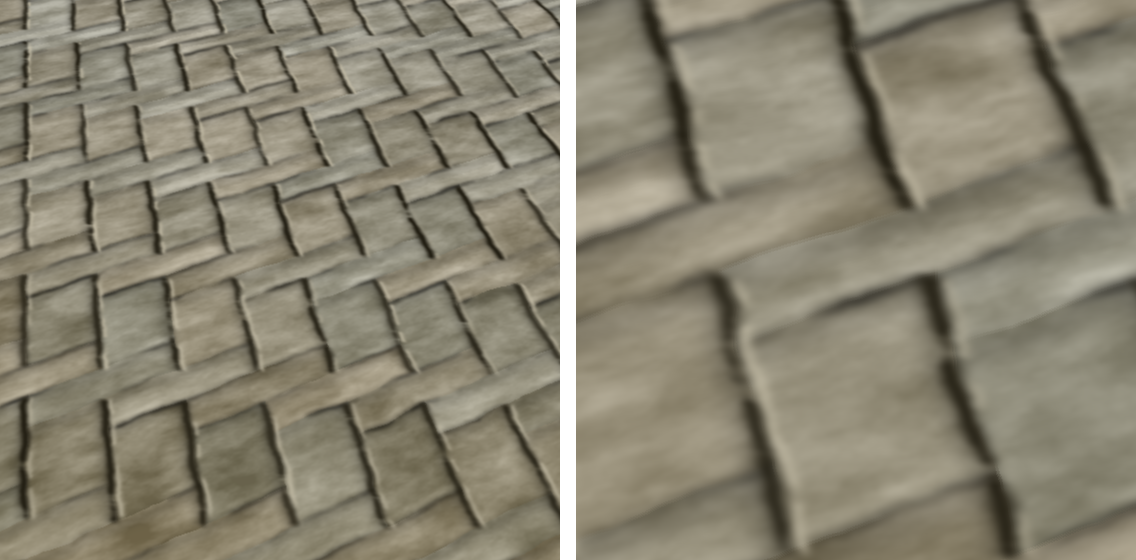
Left, the full canvas; right, a detail of the centre.
A Shadertoy shader for this texture:

```glsl
// Worn stone paving in a sheared herringbone bond, receding in perspective.

float hash(vec2 p) {
    vec3 q = fract(vec3(p.xyx) * 0.1031);
    q += dot(q, q.yzx + 33.33);
    return fract((q.x + q.y) * q.z);
}

float noise(vec2 p) {
    vec2 i = floor(p), f = fract(p);
    f = f * f * (3.0 - 2.0 * f);
    return mix(mix(hash(i), hash(i + vec2(1, 0)), f.x),
               mix(hash(i + vec2(0, 1)), hash(i + vec2(1, 1)), f.x), f.y);
}

float fbm(vec2 p) {
    float sum = 0.0, gain = 0.5;
    for (int i = 0; i < 4; i++) {
        sum += gain * noise(p);
        p = p * 2.0 + 7.3;
        gain *= 0.5;
    }
    return sum / 0.9375;
}

float bump(float x, float width) {
    return exp(-x * x / (width * width));
}

vec3 paving(vec2 p) {
    float depth = 2.0 - p.y;                 // distance below the horizon

    // Ground plane: u counts columns, v counts rows
    float columnWidth = 0.083 * depth;
    float tilted = depth - 0.018 * (p.x - 0.048);
    float rowHeight = tilted * tilted / 11.57;
    float u = (p.x - 0.048) / columnWidth;
    float v = 11.57 / tilted;
    vec2 ground = vec2(u, v) + 40.0;
    u += 0.10 * (fbm(ground * vec2(2.0, 6.0)) - 0.5);
    v += 0.04 * (fbm(ground * vec2(2.0, 3.0) + 19.0) - 0.5);

    // Each column stacks a square block and two halves of long bricks
    const float slant = 0.22;                // rise per column, also brick height
    float column = floor(u);
    float w = v - slant * fract(u);
    float row = floor(w), r = fract(w);
    float blockTop = 1.0 - 2.0 * slant, brickTop = 1.0 - slant;
    bool isBlock = r < blockTop;
    vec2 id = vec2(column - (r > brickTop ? 1.0 : 0.0), row) + (isBlock ? 20.0 : 71.0);
    float tone = hash(id), tint = hash(id + 13.7);

    // Stone colour: tone per stone, long streaks, fine grain
    vec2 along = vec2(u, v - 0.17 * u) + 30.0;
    float streak = fbm(along * vec2(1.8, 11.0) + tone * 9.0);
    float blotch = fbm(along * vec2(1.6, 4.0) + 5.0);
    float grain = fbm(along * vec2(10.0, 34.0));
    float light = 0.50 + 0.27 * (tone - 0.5) + 0.70 * (streak - 0.5)
                + 0.60 * (blotch - 0.5) + 0.22 * (grain - 0.5)
                + 0.30 * (p.y - 0.4) + (isBlock ? -0.04 : 0.05);
    vec3 stone = mix(vec3(0.41, 0.385, 0.30), vec3(0.735, 0.715, 0.645), clamp(light, 0.0, 1.0));
    stone += (tint - 0.5) * vec3(0.025, 0.0, -0.02);
    stone += (p.y - 0.5) * vec3(-0.015, 0.0, 0.03);

    // Slanted seams: soft shadow below each long brick, faint lit lip above
    float wear = smoothstep(0.3, 0.75, fbm(along * vec2(1.6, 5.0) + 50.0));
    float rise = r > 1.0 - 0.5 * slant ? r - 1.0
               : r > 1.0 - 1.5 * slant ? r - brickTop
               : r > 0.5 * blockTop ? r - blockTop : r;
    float seam = rise * rowHeight / columnWidth;
    bool underBrick = r > 0.5 * blockTop && r < 1.0 - 1.5 * slant;
    stone *= 1.0 - (underBrick ? 0.50 : 0.34) * wear * bump(seam + 0.01, 0.035);
    stone *= 1.0 - 0.12 * bump(seam + 0.06, 0.08);
    stone += 0.05 * wear * bump(seam - 0.07, 0.04);

    // Upright joints: open gaps ending where a long brick passes across
    float joint = floor(u + 0.5);
    vec2 jointId = vec2(joint, floor(v + 0.12)) + 90.0;
    float side = u - joint;
    float beyond = max(abs(fract(v + 0.12) - 0.5) - 0.365, 0.0);
    float span = 1.0 - smoothstep(0.0, 0.045, beyond);
    float chip = fbm(vec2(joint * 5.0, v * 9.0) + 60.0);
    float gapDepth = mix(0.7, 1.0, hash(jointId)) * smoothstep(0.05, 0.45, chip);
    float gap = bump(side + 0.03, 0.035 + 0.035 * chip) * span;
    float lip = bump(side - 0.05, 0.038) * span;
    float lit = mix(0.45, 1.0, hash(jointId + 4.0))
              * smoothstep(0.1, 0.6, noise(vec2(joint, v * 14.0) + 80.0));
    stone *= 1.0 - 0.16 * span * bump(side + 0.07, 0.10);
    stone = mix(stone, vec3(0.80, 0.77, 0.68), 0.75 * lit * lip);
    return mix(stone, vec3(0.13, 0.115, 0.07), gapDepth * gap);
}

void mainImage(out vec4 fragColor, in vec2 fragCoord) {
    vec2 p = fragCoord / iResolution.xy;
    // Average four nearby samples to smooth every edge
    vec3 color = vec3(0.0);
    for (int i = 0; i < 4; i++) {
        vec2 corner = vec2(i % 2, i / 2) - 0.5;
        color += 0.25 * paving(p + 0.0018 * corner);
    }
    fragColor = vec4(clamp(color, 0.0, 1.0), 1.0);
}
```
